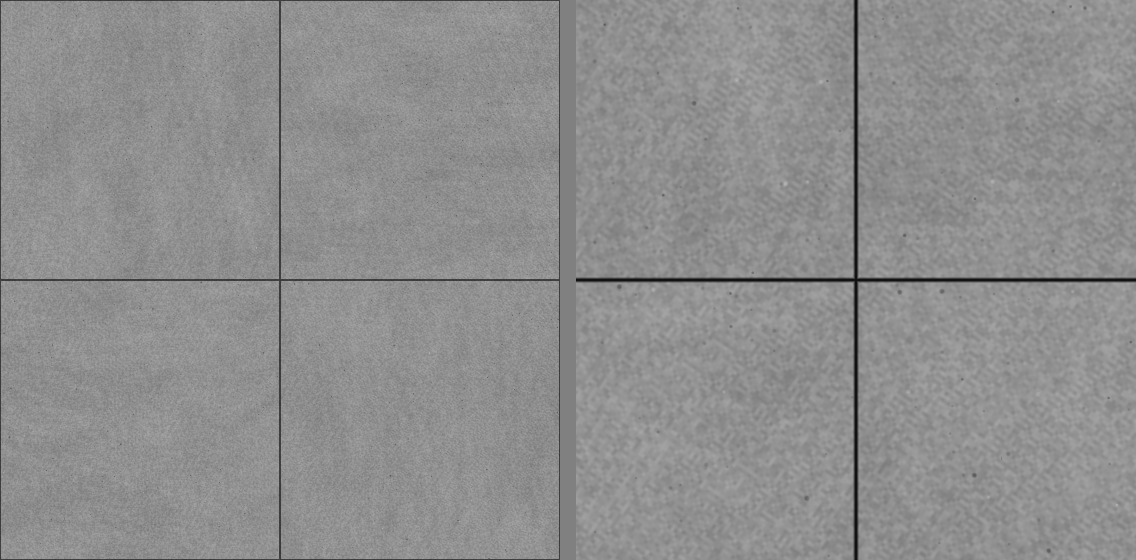
Left, the full canvas; right, a detail of the centre.
Reproduce this texture procedurally as a three.js fragment shader.

```glsl
// Two by two square grey concrete tiles with hairline black joints.
// Stretched noise gives each tile a brushed grain, turned a quarter on alternate tiles;
// rotated fine noise adds sandy grit, and jittered cells scatter dark pits and pale flecks.

varying vec2 vUv;

const float TILES = 2.0;
const float JOINT_OUTER = 0.0021;
const vec3 CONCRETE = vec3(0.566);
const vec3 JOINT = vec3(0.04);

float hash(vec2 p) {
  return fract(sin(dot(p, vec2(127.1, 311.7))) * 43758.5453);
}

vec2 rotate(vec2 p, float angle) {
  float c = cos(angle);
  float s = sin(angle);
  return vec2(c * p.x - s * p.y, s * p.x + c * p.y);
}

float valueNoise(vec2 p) {
  vec2 cell = floor(p);
  vec2 f = fract(p);
  f = f * f * (3.0 - 2.0 * f);
  float low = mix(hash(cell), hash(cell + vec2(1.0, 0.0)), f.x);
  float high = mix(hash(cell + vec2(0.0, 1.0)), hash(cell + 1.0), f.x);
  return mix(low, high, f.y);
}

// Layered noise centred on zero.
float fbm(vec2 p) {
  float sum = 0.0;
  float gain = 0.5;
  for (int i = 0; i < 5; i++) {
    sum += gain * (valueNoise(p) - 0.5);
    p = rotate(p, -0.28) * 2.03 + 17.3;
    gain *= 0.55;
  }
  return sum;
}

// Coverage of small round spots, at most one in each jittered cell.
float specks(vec2 p, float cells, float chance, float radius, float seed) {
  vec2 q = p * cells;
  vec2 id = floor(q) + seed;
  vec2 centre = 0.25 + 0.5 * vec2(hash(id + 3.7), hash(id + 8.1));
  float size = radius * mix(0.6, 1.2, hash(id + 5.3));
  float dist = length(fract(q) - centre) / cells;
  float present = step(hash(id), chance);
  return present * (1.0 - smoothstep(size * 0.4, size * 1.4, dist));
}

// Broad clouds, brushed streaks and worn patches, with the grain along x.
float weathering(vec2 p, vec2 seed) {
  float clouds = fbm(p * vec2(4.0, 7.0) + seed);
  float streaks = fbm(p * vec2(7.0, 34.0) + seed + 31.0);
  float mottle = fbm(p * vec2(24.0, 38.0) + seed + 67.0);
  float patches = smoothstep(0.08, 0.3, fbm(p * vec2(9.0, 16.0) + seed + 93.0));
  return 0.066 * clouds + 0.034 * streaks + 0.042 * mottle - 0.018 * patches;
}

// Sandy surface grit; the two layers are turned to hide their lattices.
float grit(vec2 p) {
  float fine = valueNoise(rotate(p, 0.6) * 460.0) - 0.5;
  float coarse = valueNoise(rotate(p, 1.1) * 290.0 + 41.0) - 0.5;
  return 0.1 * fine + 0.035 * coarse;
}

float jointMask(vec2 cell) {
  vec2 edge = min(cell, 1.0 - cell) / TILES;
  return 1.0 - smoothstep(0.0, JOINT_OUTER, min(edge.x, edge.y));
}

void main() {
  vec2 tile = floor(vUv * TILES);
  vec2 cell = fract(vUv * TILES);

  // Alternate tiles are laid with the grain upright.
  float turned = mod(tile.x + tile.y, 2.0);
  vec2 grainUv = mix(cell, vec2(cell.y, 1.0 - cell.x), turned);
  vec2 seed = 40.0 * vec2(hash(tile + 2.3), hash(tile + 6.9));

  // Concrete face
  float tone = weathering(grainUv, seed) + grit(vUv);

  // Pits gather in clusters; flecks are sparse.
  float cluster = smoothstep(-0.05, 0.28, fbm(grainUv * vec2(4.0, 9.0) + seed + 120.0));
  float pits = specks(vUv, 90.0, 0.012 + 0.07 * cluster, 0.0013, 19.0);
  float pores = specks(vUv, 150.0, 0.025 + 0.1 * cluster, 0.0011, 53.0);
  float flecks = specks(vUv, 80.0, 0.02, 0.0013, 87.0);
  tone += 0.09 * flecks - 0.16 * pits - 0.08 * pores;

  vec3 colour = mix(CONCRETE + tone, JOINT, jointMask(cell));
  gl_FragColor = vec4(colour, 1.0);
}
```
